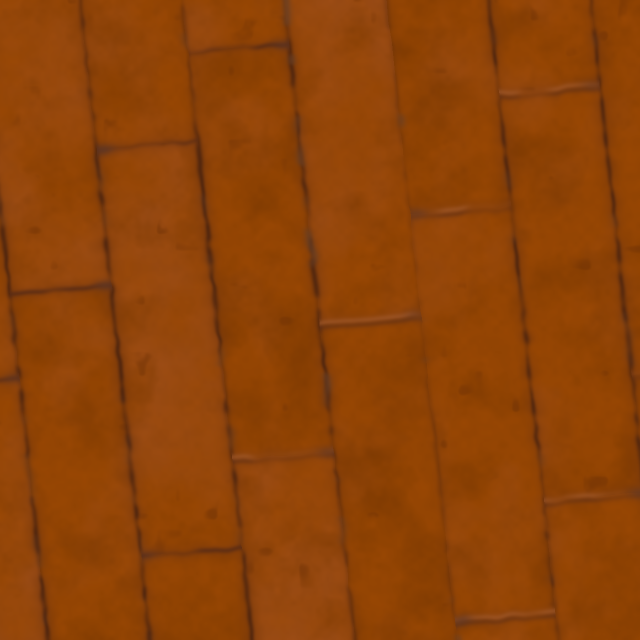
This texture is drawn by a Shadertoy shader. Its source:

```glsl
// Leaning planks of worn orange-brown wood, about six across, with stepped butt joints.
// Sheared columns give the long seams; a stepped offset per column places the joints.
// Layered value noise adds mottling, broken seams, grey chips and small dents.

float hash(vec2 p) {
    return fract(sin(dot(p, vec2(127.1, 311.7))) * 43758.5453);
}

float noise(vec2 p) {
    vec2 i = floor(p), f = fract(p);
    f = f * f * (3.0 - 2.0 * f);
    return mix(mix(hash(i), hash(i + vec2(1, 0)), f.x),
               mix(hash(i + vec2(0, 1)), hash(i + vec2(1, 1)), f.x), f.y);
}

float fbm(vec2 p) {
    float sum = 0.0, amp = 0.5;
    for (int i = 0; i < 4; i++) {
        sum += amp * noise(p);
        p = p * 2.03 + 17.3;
        amp *= 0.55;
    }
    return sum;
}

// Soft line profile: 1 at the centre, fading over the given width
float ridge(float d, float width) {
    return exp(-d * d / (width * width));
}

vec3 plankFloor(vec2 p) {
    float down = 1.0 - p.y;

    // Columns: sheared, with slightly ragged edges
    float wander = 0.003 * (noise(vec2(p.x * 6.0, down * 60.0)) - 0.5);
    float u = (p.x - 0.11 * down + 0.035 + wander) / 0.1597;
    float column = floor(u);
    float across = fract(u) - 0.5;

    // Butt joints: each column steps upward, a little unevenly
    float start = 1.068 - 0.186 * column + 0.02 * cos(2.8 * column);
    float ragged = 0.004 * (noise(vec2(p.x * 45.0, column)) - 0.5);
    float along = (down + 0.0136 * across - start + ragged) / 0.636;
    float row = floor(along);
    float joint = floor(along + 0.5);
    float jointDist = (along - joint) * 0.636;
    vec2 jointId = vec2(column, joint);

    // Tone of each plank, calmer toward the right
    float tone = sin(3.1 * column + 2.6 * row - 10.9);
    tone *= 1.0 - 0.85 * smoothstep(0.6, 0.8, p.x);
    tone += 0.3 * (hash(vec2(column, row)) - 0.5);

    // Wood: mottled orange, with dusty and dark patches
    float cloud = fbm(p * vec2(9.0, 7.0) + column * 3.7);
    float blotch = fbm(p * 15.0 + vec2(row * 5.1, column * 2.3));
    vec3 col = vec3(0.582, 0.270, 0.010);
    float dusty = 0.05 + 0.2 * tone + 1.7 * (cloud - 0.5) + 0.35 * (0.5 - p.x);
    col = mix(col, vec3(0.602, 0.297, 0.095), clamp(dusty, 0.0, 0.9));
    float dark = 0.12 - 0.2 * tone + 2.0 * (blotch - 0.5);
    col = mix(col, vec3(0.510, 0.235, 0.008), clamp(dark, 0.0, 0.9));

    // Fine speckle at two sizes
    float speckle = noise(p * 62.0) + 0.7 * noise(p * vec2(120.0, 105.0)) - 0.85;
    col *= 1.0 + 0.035 * speckle;

    // Sparse small dents
    float dent = smoothstep(0.86, 0.98, noise(p * 36.0)) * smoothstep(0.45, 0.65, blotch);
    col = mix(col, vec3(0.43, 0.19, 0.02), 0.45 * dent);

    // Long seams: patchy and dark, one of them nearly worn away
    float seam = floor(u + 0.5);
    float seamDist = (u - seam) * 0.1597;
    float wear = 0.5 * noise(vec2(seam * 7.0, down * 12.0))
               + 0.5 * noise(vec2(seam * 3.0, down * 55.0));
    float strength = 0.3 + 0.7 * smoothstep(0.2, 0.75, wear);
    strength *= 1.0 - 0.7 * ridge(seam - 4.0, 0.6);
    strength *= 1.0 - 0.45 * ridge(seam - 3.0, 0.5) * smoothstep(0.6, 0.8, down);
    strength *= 1.0 - 0.6 * ridge(seam - 2.0, 0.5) * smoothstep(0.25, 0.12, down);
    col = mix(col, vec3(0.47, 0.22, 0.05), 0.55 * strength * ridge(seamDist, 0.014));
    float thickness = 0.0035 + 0.0018 * noise(vec2(seam * 5.0, down * 34.0));
    col = mix(col, vec3(0.31, 0.145, 0.055), 0.88 * strength * ridge(seamDist, thickness));

    // Grey chips, mostly along the two faintest seams
    float chip = smoothstep(0.62, 0.9, noise(vec2(seam * 3.7 + 9.0, down * 32.0)));
    chip *= 0.2 + 0.55 * ridge(seam - 3.5, 1.0);
    float chipOffset = 0.008 * (noise(vec2(seam, down * 40.0)) - 0.5);
    col = mix(col, vec3(0.41, 0.25, 0.15), chip * ridge(seamDist + chipOffset, 0.007));

    // Joints: dark broken lines, or faint pale lips with a shadow below
    float pale = smoothstep(1.0, 2.0, column + joint);
    float broken = smoothstep(0.2, 0.8, noise(vec2(p.x * 24.0, column * 5.0 + joint)));
    float lip = ridge(jointDist + 0.002, 0.005) * (0.1 + 0.5 * broken);
    float shade = ridge(jointDist - 0.005 * pale, 0.0045);
    col = mix(col, vec3(0.47, 0.22, 0.06), 0.35 * ridge(jointDist, 0.012));
    col = mix(col, vec3(0.63, 0.35, 0.17), pale * lip);
    col = mix(col, vec3(0.35, 0.17, 0.08), (0.75 - 0.35 * pale) * (0.4 + 0.6 * broken) * shade);

    // Grey knot where a joint meets one of its seams
    float side = mod(column, 3.0) == 1.0 ? -1.0 : 1.0;
    vec2 corner = vec2((across - side * 0.44) * 0.08, jointDist);
    float knot = ridge(length(corner), 0.009) * (0.25 + 0.45 * hash(jointId));
    return mix(col, vec3(0.36, 0.21, 0.15), knot);
}

void mainImage(out vec4 fragColor, in vec2 fragCoord) {
    // Average four samples per pixel to smooth the plank edges
    vec3 sum = vec3(0.0);
    for (int i = 0; i < 4; i++) {
        vec2 offset = vec2(i % 2, i / 2) * 0.5 - 0.25;
        sum += plankFloor((fragCoord + offset) / iResolution.xy);
    }
    fragColor = vec4(sum / 4.0, 1.0);
}
```
